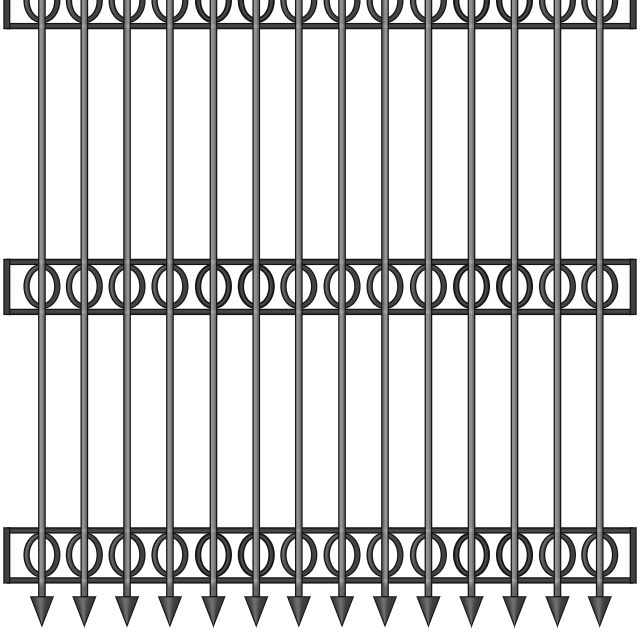
Give the GLSL for this pattern, as a Shadertoy shader.

```glsl
// Wrought iron railing on white: fourteen upright bars with spear tips below,
// crossed by three framed bands of oval rings. Each part is a distance function
// painted as a dark outline and a shaded fill, with small changes per bar.

const float WIDTH = 768.0;   // canvas width in drawing units
const float OUTLINE = 0.08;  // grey of all outlines

float hash(float n) {
    return fract(sin(n * 12.9 + 4.1) * 437.58);
}

float box(vec2 p, vec2 halfSize) {
    vec2 q = abs(p) - halfSize;
    return max(q.x, q.y);
}

float ellipse(vec2 p, vec2 radii) {
    p = abs(p) + 0.001;
    float k = length(p / radii);
    return k * (k - 1.0) / length(p / (radii * radii));
}

// Antialiased coverage of the inside of a shape
float cover(float d) {
    return clamp(0.5 - d * iResolution.x / WIDTH, 0.0, 1.0);
}

float paint(float base, float d, float fill, float border) {
    base = mix(base, OUTLINE, cover(d));
    return mix(base, fill, cover(d + border));
}

void mainImage(out vec4 fragColor, in vec2 fragCoord) {
    // Origin at the upper left, y pointing down
    vec2 p = vec2(fragCoord.x, iResolution.y - fragCoord.y) * WIDTH / iResolution.x;

    // Nearest bar and nearest band
    float bar = clamp(round((p.x - 49.8) / 51.55), 0.0, 13.0);
    float x = p.x - 49.8 - 51.55 * bar - (hash(bar) - 0.5) * 1.2;
    float bandY = p.y < 172.0 ? 1.3 : 344.3 + 322.2 * step(505.0, p.y);
    float y = p.y - bandY;

    float grey = 1.0;

    // Rails and end posts
    float rail = box(vec2(p.x - 384.0, abs(y) - 30.0), vec2(375.0, 3.8));
    grey = paint(grey, rail, 0.27 - 0.02 * (abs(y) - 30.0), 1.7);
    float post = box(vec2(abs(p.x - 384.0) - 375.8, y), vec2(4.2, 33.8));
    grey = paint(grey, post, 0.25, 1.6);

    // Oval rings: two of every six are heavier, lit along the inner rim
    float heavy = step(4.0, mod(bar, 6.0));
    vec2 q = vec2(x, y + 0.6);
    float inner = ellipse(q, vec2(14.6, 20.4));
    float ring = max(ellipse(q, vec2(22.2, 27.2)), -inner);
    float glint = exp(-pow((inner - mix(4.2, 2.6, heavy)) / 1.3, 2.0));
    float lit = smoothstep(-0.4, 1.0, dot(normalize(q + 0.001), vec2(-0.9, -0.4)));
    float ringGrey = 0.26 - 0.04 * heavy + 0.16 * glint * mix(lit, 0.6, heavy);
    grey = paint(grey, ring, ringGrey, 1.5 + 0.6 * heavy);

    // Upright bars, bright on one side, paler where they cross a rail
    float side = hash(bar + 20.0) < 0.6 ? 1.0 : -1.0;
    float barGrey = mix(0.57, 0.42, smoothstep(-0.5, 2.2, x * side));
    barGrey += 0.07 * cover(rail + 2.0);
    barGrey = mix(barGrey, 0.34, 0.7 * smoothstep(698.0, 706.0, p.y));
    float upright = max(abs(x) - 4.6, p.y - 717.0);
    grey = paint(grey, upright, barGrey, 1.5);

    // Spear tips shaded as cones
    float drop = 753.0 - p.y;
    float tip = max(715.5 - p.y, dot(vec2(abs(x), -drop), vec2(0.933, 0.361)));
    float across = x / max(drop * 0.387, 1.0);
    float tipGrey = 0.23 + 0.2 * exp(-pow((across + 0.15) * 2.4, 2.0));
    grey = paint(grey, tip, tipGrey, 1.3);

    fragColor = vec4(vec3(grey), 1.0);
}
```
